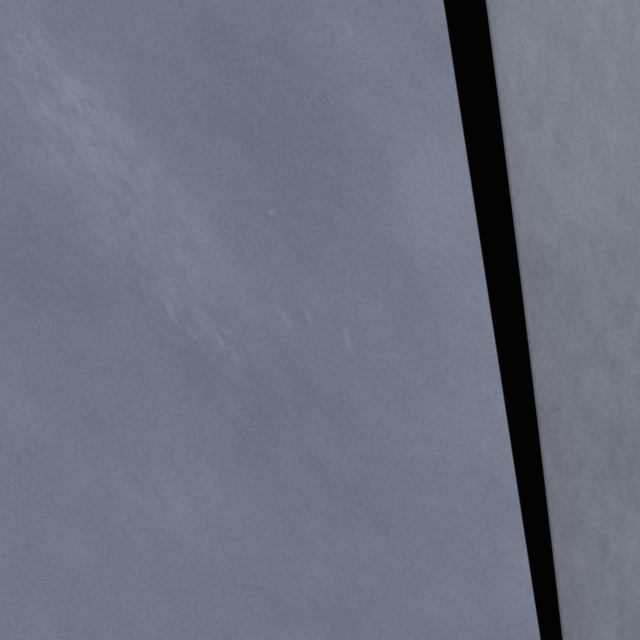
Reproduce this texture procedurally as a WebGL 2 fragment shader.

```glsl
#version 300 es
precision highp float;
uniform vec2 u_resolution;
out vec4 fragColor;

float hash(vec2 p) {
    vec3 q = fract(vec3(p.xyx) * 0.1031);
    q += dot(q, q.yzx + 33.33);
    return fract((q.x + q.y) * q.z);
}

float noise(vec2 p) {
    vec2 i = floor(p), f = fract(p);
    f = f * f * (3.0 - 2.0 * f);
    return mix(mix(hash(i), hash(i + vec2(1, 0)), f.x),
               mix(hash(i + vec2(0, 1)), hash(i + vec2(1, 1)), f.x), f.y);
}

float fbm(vec2 p) {
    float sum = 0.0, amp = 0.5;
    for (int i = 0; i < 5; i++) {
        sum += amp * (noise(p) - 0.5);
        p = mat2(0.8, 0.6, -0.6, 0.8) * p * 2.03 + 17.0;
        amp *= 0.55;
    }
    return sum;
}

// Soft elliptical patch, turned by an angle
float patchGlow(vec2 p, vec2 center, vec2 size, float angle) {
    float c = cos(angle), s = sin(angle);
    vec2 d = mat2(c, -s, s, c) * (p - center) / size;
    return exp(-dot(d, d));
}

// Broad light and shade of the left panel
float leftShade(vec2 p, float gapDist) {
    float s = 0.028 * patchGlow(p, vec2(0.10, 0.85), vec2(0.24, 0.065), -0.95);
    s += 0.020 * patchGlow(p, vec2(0.26, 0.66), vec2(0.26, 0.09), -0.85);
    s += 0.020 * patchGlow(p, vec2(0.66, 0.70), vec2(0.20, 0.07), -1.1);
    s += 0.012 * patchGlow(p, vec2(0.22, 0.22), vec2(0.26, 0.08), -0.45);
    s += 0.016 * patchGlow(p, vec2(0.53, 0.98), vec2(0.07, 0.025), -1.1);
    s -= 0.020 * patchGlow(p, vec2(0.44, 0.80), vec2(0.22, 0.12), -1.0);
    s -= 0.020 * patchGlow(p, vec2(0.05, 0.60), vec2(0.20, 0.10), -0.6);
    s -= 0.014 * patchGlow(p, vec2(0.40, 0.36), vec2(0.30, 0.10), -0.6);
    s -= 0.012 * patchGlow(p, vec2(0.40, 0.05), vec2(0.30, 0.07), -0.2);
    return s + 0.018 * exp(-gapDist * 9.0);
}

// Small pale scratches
float scratches(vec2 p) {
    vec2 spots[8] = vec2[8](vec2(0.423, 0.668), vec2(0.267, 0.512), vec2(0.446, 0.502),
        vec2(0.482, 0.506), vec2(0.544, 0.466), vec2(0.345, 0.465), vec2(0.370, 0.438),
        vec2(0.545, 0.955));
    float sum = 0.07 * patchGlow(p, spots[0], vec2(0.004), 0.0);
    for (int i = 1; i < 8; i++) {
        float len = 0.011 + 0.012 * hash(vec2(i, 7));
        sum += 0.038 * patchGlow(p, spots[i], vec2(len, 0.004), -1.0 - 0.3 * hash(vec2(i, 3)));
    }
    return sum;
}

void main() {
    vec2 p = gl_FragCoord.xy / u_resolution;
    float px = 1.0 / u_resolution.y;
    float down = 1.0 - p.y;

    // Slanted gap, narrowing downwards
    float gapLeft = 0.693 + 0.152 * down;
    float gapRight = 0.759 + 0.120 * down + 0.008 * down * p.y;
    float rightSide = step(0.5 * (gapLeft + gapRight), p.x);

    // Panel colours
    vec3 leftColor = vec3(0.442, 0.462, 0.530) + leftShade(p, max(gapLeft - p.x, 0.0));
    vec3 rightColor = mix(vec3(0.445, 0.463, 0.515), vec3(0.488, 0.508, 0.560),
                          smoothstep(0.35, 1.0, p.y));
    rightColor -= 0.035 * exp(-max(p.x - gapRight, 0.0) * 45.0) * vec3(0.9, 0.8, 1.2);
    vec3 color = mix(leftColor, rightColor, rightSide);

    // Cloudy mottling and streaks running down to the right
    vec2 along = mat2(0.57, 0.82, -0.82, 0.57) * p;
    along = vec2(dot(p, vec2(0.57, -0.82)), dot(p, vec2(0.82, 0.57)));
    color += 0.035 * fbm(p * 7.0 + 3.0);
    color += 0.030 * fbm(along * vec2(14.0, 34.0));
    float worn = patchGlow(p, vec2(0.12, 0.81), vec2(0.24, 0.07), -0.95)
               + 0.5 * patchGlow(p, vec2(0.31, 0.50), vec2(0.14, 0.05), -0.8);
    color += 0.10 * worn * fbm(along * vec2(36.0, 85.0) + 9.0);
    color += 0.05 * rightSide * fbm(p * vec2(70.0, 28.0));
    color += scratches(p);

    // Fine grain
    color += 0.022 * (noise(p * 230.0) - 0.5) + 0.020 * (hash(floor(p * 512.0)) - 0.5);

    // Thin worn rim on the right panel, then the dark gap
    float rim = (p.x - gapRight - 0.002) / 0.0018;
    color = mix(color, vec3(0.33, 0.34, 0.35), 0.55 * exp(-rim * rim));
    float gap = smoothstep(-1.2 * px, 1.2 * px, p.x - gapLeft)
              * smoothstep(-1.2 * px, 1.2 * px, gapRight - p.x);
    color = mix(color, vec3(0.006, 0.006, 0.012), gap);

    fragColor = vec4(color, 1.0);
}
```
